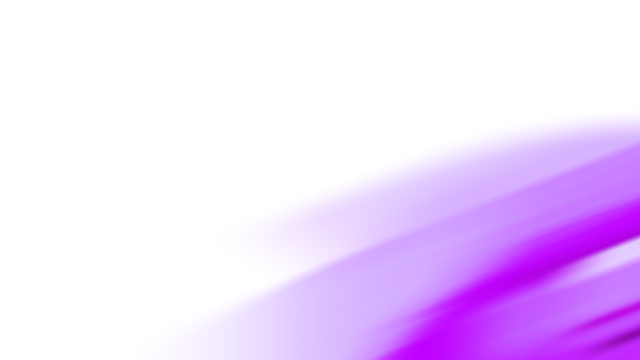
Give the GLSL for this background, as a WebGL 2 fragment shader.

```glsl
#version 300 es
precision highp float;
// Soft violet motion-blur veils sweeping up to the right over white.
uniform vec2 u_resolution;
out vec4 outColor;

const float SLOPE = 0.385;
const vec3 WHITE = vec3(1.0);
const vec3 PALE = vec3(0.90, 0.83, 1.0);
const vec3 LILAC = vec3(0.83, 0.67, 1.0);
const vec3 ORCHID = vec3(0.79, 0.51, 1.0);
const vec3 VIOLET = vec3(0.76, 0.35, 1.0);
const vec3 MAGENTA = vec3(0.75, 0.01, 1.0);
const vec3 PLUM = vec3(0.62, 0.0, 0.78);

float hash(vec2 p) {
  vec3 q = fract(vec3(p.xyx) * 0.1031);
  q += dot(q, q.yzx + 33.33);
  return fract((q.x + q.y) * q.z);
}

float noise(vec2 p) {
  vec2 cell = floor(p);
  vec2 f = fract(p);
  f = f * f * (3.0 - 2.0 * f);
  float low = mix(hash(cell), hash(cell + vec2(1.0, 0.0)), f.x);
  float high = mix(hash(cell + vec2(0.0, 1.0)), hash(cell + 1.0), f.x);
  return mix(low, high, f.y);
}

// Fine fibres stretched along the sweep, centred on zero.
float fibres(vec2 p) {
  float sum = 0.0;
  float gain = 0.5;
  vec2 scale = vec2(1.5, 22.0);
  for (int i = 0; i < 3; i++) {
    sum += gain * (noise(p * scale + float(i) * 17.0) - 0.5);
    scale *= vec2(1.3, 2.0);
    gain *= 0.5;
  }
  return sum;
}

// Rises from 0 to 1 as v falls below an edge.
float below(float v, float edge, float width) {
  return 1.0 - smoothstep(edge - width, edge, v);
}

// Band around a centre line, fading in along the sweep.
float streak(vec2 p, float centre, float width, float start, float end) {
  float d = (p.y - centre) / width;
  return exp(-d * d) * smoothstep(start, end, p.x);
}

// x runs along the canvas, y is the height across the slanted sweep.
vec3 sweep(vec2 p) {
  float x = p.x;
  float v = p.y;
  float fibre = fibres(p);

  // Upper veil, bending down at the right
  float bend = max(x - 1.15, 0.0);
  float tip = 0.60 + 0.95 * max(0.123 - v, 0.0);
  float veil = below(v, 0.142 - 0.31 * bend * bend, 0.105) * smoothstep(tip - 0.06, tip + 0.28, x);
  vec3 veilColor = mix(vec3(0.93, 0.85, 1.0), PALE, smoothstep(0.85, 1.15, x + v));
  veilColor = mix(veilColor, LILAC, 0.8 * smoothstep(0.9, 1.3, x) * below(v, 0.1, 0.15));
  vec3 color = mix(WHITE, veilColor, veil);

  // Lower veil with a crisper upper rim
  float softness = mix(0.1, 0.035, smoothstep(0.4, 1.0, x));
  float sheet = below(v, -0.066, softness) * smoothstep(0.32, 0.88, x);
  vec3 sheetColor = mix(vec3(0.91, 0.85, 1.0), LILAC, smoothstep(0.6, 1.15, x));
  sheetColor = mix(sheetColor, ORCHID, smoothstep(1.1, 1.6, x));
  color = mix(color, sheetColor, sheet);
  color = mix(color, ORCHID, 0.22 * streak(p, -0.105, 0.03, 0.75, 1.1));

  // Saturated core with a curved left flank
  float flank = max(1.5 - x, 0.0);
  float rim = -0.22 - 0.67 * flank * flank;
  float core = below(v + 0.06 * fibre, rim + 0.1, 0.18 + 0.16 * flank);
  vec3 coreColor = mix(VIOLET, MAGENTA, smoothstep(0.35, 1.0, core));
  color = mix(color, coreColor, core);
  color = mix(color, PLUM, 0.5 * streak(p, -0.335, 0.025, 1.25, 1.55));

  // Lighter folds under the core
  float fold = below(v, -0.338, 0.06) * smoothstep(1.18, 1.48, x);
  vec3 foldColor = mix(VIOLET, ORCHID, smoothstep(1.45, 1.75, x));
  foldColor = mix(foldColor, MAGENTA, 0.75 * below(v, -0.46, 0.17));
  color = mix(color, foldColor, fold);

  // Bright gleam, then the dark creases
  float gleam = below(v, -0.330, 0.025) * (1.0 - below(v, -0.385, 0.035));
  color = mix(color, vec3(0.89, 0.80, 1.0), gleam * smoothstep(1.48, 1.74, x));
  color = mix(color, ORCHID, 0.5 * streak(p, -0.49, 0.025, 1.45, 1.75));
  color = mix(color, vec3(0.72, 0.0, 0.88), 0.85 * streak(p, -0.534, 0.015, 1.5, 1.7));
  color = mix(color, VIOLET, 0.7 * streak(p, -0.568, 0.015, 1.45, 1.7));
  color = mix(color, vec3(0.5, 0.0, 0.6), 0.8 * streak(p, -0.608, 0.016, 1.58, 1.76));

  // Green carries the fibre contrast within the tinted parts
  float tint = sheet * (1.0 - 0.7 * core) + 0.3 * veil + 0.5 * fold;
  color.g += 0.13 * fibre * tint * smoothstep(0.7, 1.5, x);
  return clamp(color, 0.0, 1.0);
}

void main() {
  vec2 p = gl_FragCoord.xy / u_resolution.y;
  p.x *= (16.0 / 9.0) * u_resolution.y / u_resolution.x;
  outColor = vec4(sweep(vec2(p.x, p.y - SLOPE * p.x)), 1.0);
}
```
